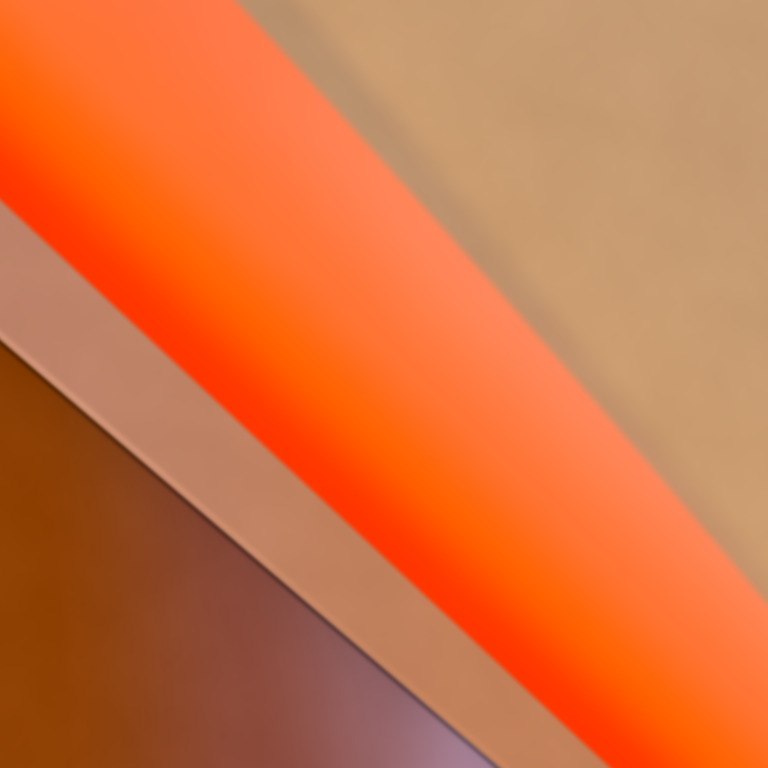
This background is drawn by a three.js fragment shader. Its source:

```glsl
// Diagonal glowing orange band across a beige wall, with a pale ledge and a
// brown-to-lilac panel below it. Each layer is split off by a sloping edge line,
// shaded by its height above that edge, and grained with layered sines.
varying vec2 vUv;

// Soft step: 0 below the edge, 1 above it
float above(float height, float softness) {
  return smoothstep(-softness, softness, height);
}

// Faint uneven plaster from rotated sine layers
float plasterGrain(vec2 p) {
  float sum = 0.0;
  float weight = 0.5;
  p *= 19.0;
  for (int i = 0; i < 4; i++) {
    sum += weight * sin(p.x + 1.7 * sin(p.y * 0.8)) * sin(p.y + 1.3 * sin(p.x * 0.6));
    p = mat2(1.2, 1.5, -1.5, 1.2) * p + 2.3;
    weight *= 0.6;
  }
  return sum;
}

// Brown on the left, plum in the middle, lilac sheen at the lower right
vec3 panelColor(vec2 p, float depth) {
  vec3 color = mix(vec3(0.56, 0.25, 0.01), vec3(0.55, 0.29, 0.23),
                   smoothstep(0.06, 0.34, p.x + 0.06 * p.y));
  color = mix(color, vec3(0.61, 0.41, 0.43), smoothstep(0.33, 0.53, p.x + 0.12 * p.y));
  color = mix(color, vec3(0.72, 0.57, 0.67), 0.85 * smoothstep(0.49, 0.63, p.x));
  return color * (1.0 - 0.10 * exp(-depth * 14.0));
}

// Red-orange at the lower edge, through pure orange, to soft coral
vec3 bandColor(vec2 p, float height) {
  float h = height * (1.0 + 0.15 * p.x);
  vec3 color = mix(vec3(1.0, 0.21, 0.0), vec3(1.0, 0.385, 0.0), smoothstep(0.02, 0.175, h));
  color = mix(color, vec3(1.0, 0.445, 0.19), smoothstep(0.14, 0.30, h));
  vec3 coral = mix(vec3(1.0, 0.46, 0.27), vec3(1.0, 0.53, 0.36), smoothstep(0.15, 0.65, p.x));
  return mix(color, coral, smoothstep(0.25, 0.53, h));
}

void main() {
  vec2 p = vUv;

  // Signed vertical heights over the four diagonal edges
  float overPanel = p.y - (0.557 - 0.856 * p.x);
  float overBandBase = p.y - (0.740 - 0.931 * p.x);
  float bulge = 0.09 * (p.x - 0.306) * (1.0 - p.x);
  float overBandTop = p.y - (1.0 - 1.135 * (p.x - 0.306) + bulge);
  float overShadow = p.y - (1.0 - 1.229 * (p.x - 0.39));

  // Panel and ledge, with a dark seam and a thin lit rim between them
  vec3 color = panelColor(p, max(-overPanel, 0.0));
  vec3 ledge = mix(vec3(0.74, 0.51, 0.41), vec3(0.76, 0.50, 0.35), smoothstep(0.0, 0.7, p.x));
  float rim = exp(-pow((overPanel - 0.008) / 0.006, 2.0));
  ledge += vec3(0.08, 0.07, 0.06) * rim * (1.0 - 0.7 * smoothstep(0.1, 0.5, p.x));
  color = mix(color, ledge, above(overPanel, 0.004));
  color *= 1.0 - 0.28 * exp(-pow((overPanel + 0.003) / 0.005, 2.0));

  // Glowing band
  color = mix(color, bandColor(p, overBandBase), above(overBandBase, 0.007));

  // Beige wall with a blurred shadow beside the band
  vec3 wall = mix(vec3(0.81, 0.615, 0.425), vec3(0.77, 0.605, 0.45),
                  smoothstep(0.9, 1.9, p.x + p.y));
  vec3 shadow = mix(vec3(0.73, 0.57, 0.43), vec3(0.77, 0.57, 0.42), smoothstep(0.4, 1.0, p.x));
  wall = mix(shadow, wall, above(overShadow, 0.035));
  color = mix(color, wall, above(overBandTop, 0.013));

  // Grain is weaker on the band
  float onBand = above(overBandBase, 0.007) * (1.0 - above(overBandTop, 0.013));
  color += plasterGrain(p) * mix(0.012, 0.004, onBand);

  gl_FragColor = vec4(clamp(color, 0.0, 1.0), 1.0);
}
```
